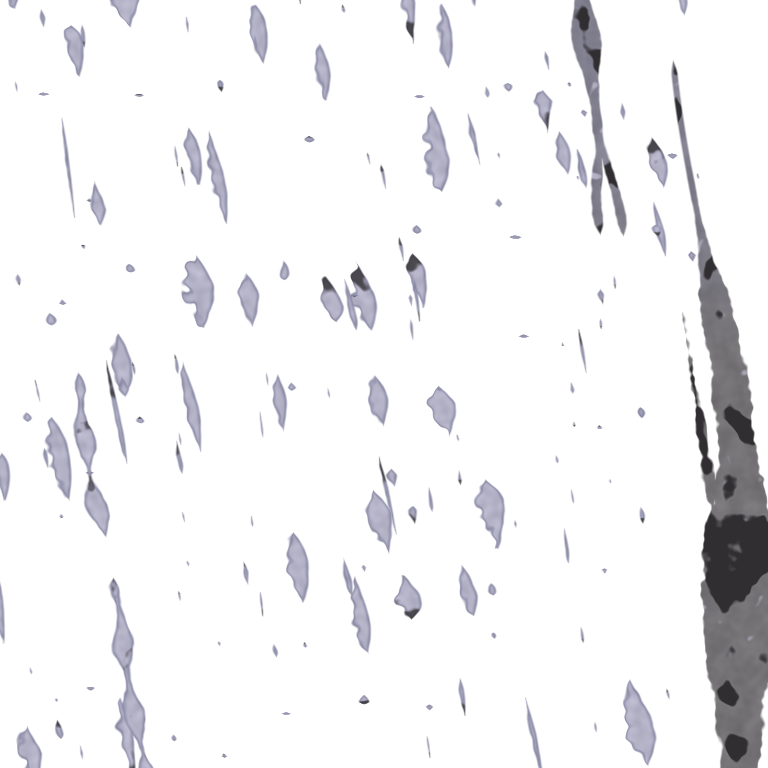
Give the GLSL for this texture, as a WebGL 1 fragment shader.

```glsl
precision highp float;
// Stained tissue section: sparse lavender spindles, needles and specks on white,
// with a dark torn fibre on the right. Spindles are scattered on a sheared grid;
// the long strands are curves whose half-width varies with height.

uniform vec2 u_resolution;

const vec3 PAPER = vec3(1.0);
const vec3 LAVENDER = vec3(0.71, 0.70, 0.78);
const vec3 RIM = vec3(0.55, 0.55, 0.66);
const vec3 FIBRE = vec3(0.46, 0.45, 0.46);
const vec3 STAIN = vec3(0.19, 0.18, 0.19);
const float LEAN = 0.17;

vec2 hash2(vec2 p) {
  vec3 a = fract(p.xyx * vec3(0.1031, 0.1030, 0.0973));
  a += dot(a, a.yzx + 33.33);
  return fract((a.xx + a.yz) * a.zy);
}

float cornerSlope(vec2 corner, vec2 offset) {
  return dot(hash2(corner) * 2.0 - 1.0, offset);
}

float gradientNoise(vec2 p) {
  vec2 i = floor(p), f = fract(p);
  vec2 u = f * f * f * (f * (f * 6.0 - 15.0) + 10.0);
  vec2 e = vec2(1.0, 0.0);
  float low = mix(cornerSlope(i, f), cornerSlope(i + e, f - e), u.x);
  float high = mix(cornerSlope(i + e.yx, f - e.yx), cornerSlope(i + 1.0, f - 1.0), u.x);
  return mix(low, high, u.y);
}

float coverage(float d) {
  float soft = max(0.0018, 0.7 / u_resolution.y);
  return 1.0 - smoothstep(-soft, soft, d);
}

// Pale lavender body with a darker rim and an optional dark stain
vec3 paintTissue(vec3 under, float d, vec2 p, float stain) {
  vec3 body = mix(LAVENDER, RIM, smoothstep(-0.006, 0.0, d));
  body += 0.09 * gradientNoise(p * 75.0);
  body = mix(body, STAIN, stain);
  return mix(under, body, coverage(d));
}

// One jittered spindle per cell; rightShare scales how many lie on the right side
vec3 scatter(vec3 color, vec2 p, vec2 cell, vec2 smallest, vec2 largest,
             float chance, float rightShare, float seed) {
  vec2 q = vec2(p.x + LEAN * p.y, p.y);
  float wobble = gradientNoise(p * 65.0 + seed);
  for (int j = -1; j <= 1; j++) {
    for (int i = -1; i <= 1; i++) {
      vec2 id = floor(q / cell) + vec2(float(i), float(j));
      vec2 place = hash2(id + seed);
      vec2 shape = hash2(id + seed + 41.7);
      vec2 pose = hash2(id + seed + 83.1);
      vec2 pick = hash2(id + seed + 127.3);
      vec2 center = (id + 0.1 + 0.8 * place) * cell;
      float x = center.x - LEAN * center.y;
      float density = chance * mix(1.0, rightShare, smoothstep(0.5, 0.65, x));
      if (pick.x > density || x > 0.93) continue;

      vec2 size = mix(smallest, largest, shape * shape);
      vec2 r = q - center;
      r.x += (pose.x - 0.5) * 0.14 * r.y + 0.5 * size.x * wobble;
      float along = r.y / size.y;
      float peak = (pose.y - 0.5) * 0.9;
      float s = along > peak ? (along - peak) / (1.0 - peak) : (peak - along) / (1.0 + peak);
      float profile = 1.0 - pow(s, mix(1.1, 2.3, place.y)) + 0.35 * wobble;
      float d = max(abs(r.x) - size.x * profile, abs(r.y) - size.y);

      float end = pose.x > 0.5 ? along : -along;
      float stain = step(0.6, pick.y) * smoothstep(0.25, 0.6, end + 0.8 * wobble);
      color = paintTissue(color, d, p, 0.8 * stain);
    }
  }
  return color;
}

// Chain of beads on the lower left, broken once
float beadedStrand(vec2 p) {
  float bead = sin((p.y - 0.385) * 34.9);
  float gap = exp(-pow((p.y - 0.265) / 0.025, 2.0));
  float halfWidth = 0.003 + 0.011 * bead * bead - 0.02 * gap - 0.03 * smoothstep(0.49, 0.54, p.y);
  float center = 0.19 - 0.18 * p.y + 0.012 * gradientNoise(vec2(p.y * 14.0, 3.5));
  return abs(p.x - center) - halfWidth;
}

// Bulb at the top edge whose tail splits into two legs
float forkedStrand(vec2 p) {
  float x = abs(p.x - 0.757 - 0.13 * (1.0 - p.y));
  float spread = 0.015 * (1.0 - smoothstep(0.72, 0.83, p.y));
  float bulb = 0.013 * exp(-pow((p.y - 0.95) / 0.045, 2.0));
  return abs(x - spread) - 0.006 - bulb + 0.02 * (1.0 - smoothstep(0.66, 0.71, p.y));
}

// Long fibre, a thread above that swells into a torn band below
float mainFibre(vec2 p) {
  float center = 0.963 - 0.09 * smoothstep(0.35, 1.0, p.y);
  float halfWidth = 0.004 + 0.02 * (1.0 - smoothstep(0.56, 0.72, p.y))
    + 0.023 * (1.0 - smoothstep(0.28, 0.42, p.y))
    - 0.022 * (1.0 - smoothstep(0.0, 0.2, p.y)) - 0.02 * smoothstep(0.9, 0.97, p.y);
  float body = abs(p.x - center) - halfWidth;
  float sliver = abs(p.x - 0.932 + 0.16 * (p.y - 0.32)) - 0.008 + 0.05 * abs(p.y - 0.4);
  return min(body, sliver);
}

void main() {
  vec2 p = gl_FragCoord.xy / u_resolution;
  vec3 color = PAPER;
  color = scatter(color, p, vec2(0.08, 0.14), vec2(0.009, 0.028), vec2(0.021, 0.068), 0.55, 0.25, 5.0);
  color = scatter(color, p, vec2(0.09, 0.16), vec2(0.002, 0.02), vec2(0.006, 0.075), 0.22, 1.8, 211.0);
  color = scatter(color, p, vec2(0.05, 0.06), vec2(0.001, 0.002), vec2(0.007, 0.016), 0.34, 1.1, 419.0);

  float tear = gradientNoise(p * vec2(45.0, 28.0)) + 0.5 * gradientNoise(p * 95.0);
  float beads = beadedStrand(p) + 0.004 * tear;
  color = paintTissue(color, beads, p, 0.6 * smoothstep(0.25, 0.5, tear));

  // Grey fibre with black clots and a few pale tears
  float d = min(mainFibre(p) + 0.009 * tear * (1.0 - smoothstep(0.55, 0.8, p.y)),
                forkedStrand(p) + 0.003 * tear);
  float clot = gradientNoise(p * vec2(28.0, 19.0) + 7.0) + 0.25 * tear
    + 0.4 * exp(-pow((p.y - 0.29) / 0.06, 2.0));
  vec3 fibre = mix(FIBRE, RIM, 0.5 * smoothstep(0.5, 0.8, p.y)) + 0.07 * tear;
  fibre = mix(fibre, LAVENDER, smoothstep(0.3, 0.5, gradientNoise(p * 50.0 + 19.0)));
  fibre = mix(fibre, STAIN, smoothstep(0.16, 0.26, clot));
  color = mix(color, fibre, coverage(d));
  gl_FragColor = vec4(color, 1.0);
}
```
